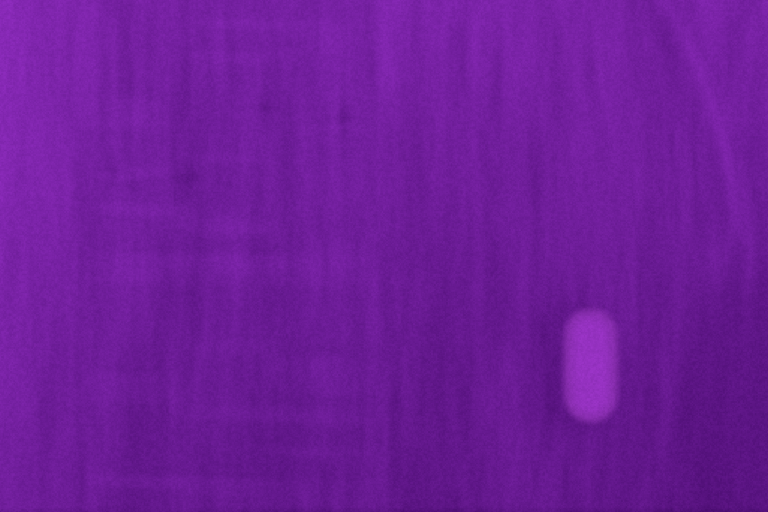
Write a WebGL 1 fragment shader that draws this texture.

```glsl
precision highp float;
uniform vec2 u_resolution;

#define DARK vec3(0.328, 0.067, 0.482)
#define LIGHT vec3(0.532, 0.162, 0.716)
#define PILL_COLOR vec3(0.585, 0.195, 0.755)
#define PILL_CENTER vec2(1.154, 0.286)
#define PILL_HALF vec2(0.055, 0.112)
#define PILL_RADIUS 0.050
#define STREAKS 0.17
#define FINE_GRAIN 0.22
#define CROSS_MARKS 0.14
#define SPECKLE 0.30
#define SPECKLE_CELLS 342.0

float hash(vec2 p) {
  vec3 q = fract(vec3(p.xyx) * 0.1031);
  q += dot(q, q.yzx + 33.33);
  return fract((q.x + q.y) * q.z);
}

float noise(vec2 p) {
  vec2 i = floor(p);
  vec2 f = fract(p);
  f = f * f * (3.0 - 2.0 * f);
  return mix(mix(hash(i), hash(i + vec2(1.0, 0.0)), f.x),
             mix(hash(i + vec2(0.0, 1.0)), hash(i + 1.0), f.x), f.y);
}

float signedNoise(vec2 p) {
  return noise(p + 19.0) - 0.5;
}

float bell(float x, float width) {
  return exp(-x * x / (width * width));
}

float roundedBox(vec2 p, vec2 halfSize, float radius) {
  vec2 q = abs(p) - halfSize + radius;
  return length(max(q, 0.0)) + min(max(q.x, q.y), 0.0) - radius;
}

// Broad light: bright left and top, dim bottom and lower right corner
float lighting(vec2 p) {
  float light = 0.235 + 0.47 * p.y + 0.31 * exp(-p.x / 0.18);
  float cornerEdge = p.x - 1.31 - 0.33 * max(p.y - 0.28, 0.0);
  float corner = smoothstep(-0.02, 0.06, cornerEdge)
               * (1.0 - smoothstep(0.38, 0.56, p.y));
  light -= 0.17 * corner;
  light += 0.10 * signedNoise(p * vec2(3.2, 2.2));
  return light - 0.15 * (1.0 - smoothstep(0.0, 0.012, p.y));
}

// Blurred vertical wood grain, wavier towards the right
float woodGrain(vec2 p) {
  float bend = 0.06 * smoothstep(0.8, 1.4, p.x) * signedNoise(p * vec2(2.0, 4.0));
  float x = p.x + bend + 0.016 * signedNoise(p * 4.0);
  float grain = STREAKS * signedNoise(vec2(x * 13.0, p.y * 1.8));
  grain += FINE_GRAIN * signedNoise(vec2(x * 44.0, p.y * 4.5));
  grain += 0.13 * signedNoise(vec2(x * 85.0, p.y * 14.0));
  float fade = 1.0 - 0.7 * smoothstep(1.30, 1.42, p.x)
             * (1.0 - smoothstep(0.35, 0.5, p.y));
  return grain * fade;
}

// Faint cross-grain bands and small dark knots on the left half
float surfaceMarks(vec2 p) {
  float leftHalf = smoothstep(0.12, 0.28, p.x) * (1.0 - smoothstep(0.55, 0.85, p.x));
  float bands = noise(vec2(p.x * 4.5, p.y * 30.0 + 0.8 * p.x));
  float marks = CROSS_MARKS * leftHalf * (smoothstep(0.5, 0.95, bands) - 0.2);
  for (int i = 0; i < 4; i++) {
    float n = float(i);
    vec2 spot = vec2(0.22 + 0.15 * n, 0.22 + 0.6 * hash(vec2(n * 5.3, 2.7)));
    vec2 d = p - spot;
    float upright = bell(d.x, 0.012) * bell(d.y, 0.035);
    float level = bell(d.x, 0.035) * bell(d.y, 0.008);
    marks -= 0.19 * upright + 0.11 * level;
  }
  return marks;
}

// Pale curved ridge at the upper right
float ridge(vec2 p) {
  float rise = p.y - 0.52;
  float offset = p.x - 1.435 + 0.6 * rise * rise;
  float extent = smoothstep(0.50, 0.56, p.y);
  return extent * (0.14 * bell(offset, 0.014) - 0.08 * bell(offset + 0.04, 0.03));
}

void main() {
  vec2 p = gl_FragCoord.xy / u_resolution.y;

  float tone = lighting(p) + woodGrain(p) + surfaceMarks(p) + ridge(p);

  // Soft shadow on the left of the pill
  float shadow = roundedBox(p - PILL_CENTER + vec2(0.03, 0.0), PILL_HALF, PILL_RADIUS);
  float leftSide = 1.0 - smoothstep(-0.05, 0.07, p.x - PILL_CENTER.x);
  tone -= (0.05 + 0.15 * leftSide) * exp(-max(shadow, 0.0) / 0.03);
  vec3 color = mix(DARK, LIGHT, clamp(tone, -0.1, 1.1));

  // Smooth pill with bowed sides and a slightly dim rim
  vec2 q = p - PILL_CENTER;
  q.x *= 1.0 + 9.0 * q.y * q.y;
  float pill = roundedBox(q, PILL_HALF, PILL_RADIUS);
  vec3 pillColor = PILL_COLOR * (0.88 + 0.12 * smoothstep(0.0, 0.035, -pill));
  color = mix(color, pillColor, 1.0 - smoothstep(-0.012, 0.010, pill));

  // Fine speckle
  float speckle = noise(p * SPECKLE_CELLS * 0.6) + hash(floor(p * SPECKLE_CELLS)) - 1.0;
  color += 0.5 * SPECKLE * speckle * (LIGHT - DARK);

  gl_FragColor = vec4(color, 1.0);
}
```
